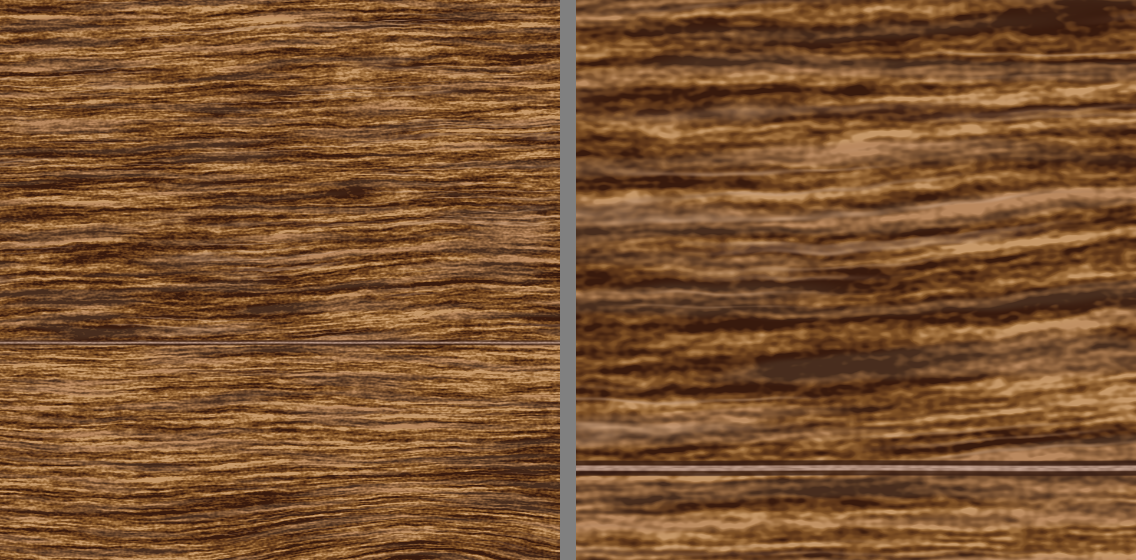
Left, the full canvas; right, a detail of the centre.
Reproduce this texture procedurally as a Shadertoy shader.

```glsl
// Two wide brown wooden planks, one above the other, split by a thin bevelled seam.
// Stretched gradient noise forms the grain; its height coordinate is bent by slow
// waves, a knot and an arch, then the summed tone is sent through a wood colour ramp.

vec2 gradient(vec2 cell) {
    vec3 h = fract(cell.xyx * vec3(0.1031, 0.1030, 0.0973));
    h += dot(h, h.yzx + 33.33);
    float angle = 6.2832 * fract((h.x + h.y) * h.z);
    return vec2(cos(angle), sin(angle));
}

float noise(vec2 p) {
    vec2 i = floor(p), f = fract(p);
    vec2 u = f * f * f * (f * (f * 6.0 - 15.0) + 10.0);
    vec2 e = vec2(0.0, 1.0);
    float low = mix(dot(gradient(i), f), dot(gradient(i + e.yx), f - e.yx), u.x);
    float high = mix(dot(gradient(i + e), f - e), dot(gradient(i + 1.0), f - 1.0), u.x);
    return 1.5 * mix(low, high, u.y);
}

// Soft elliptical spot
float blot(vec2 p, vec2 centre, vec2 radius) {
    vec2 d = (p - centre) / radius;
    return exp(-dot(d, d));
}

vec3 woodRamp(float t) {
    vec3 c = mix(vec3(0.22, 0.10, 0.05), vec3(0.38, 0.22, 0.10), smoothstep(-0.1, 0.28, t));
    c = mix(c, vec3(0.49, 0.31, 0.14), smoothstep(0.25, 0.5, t));
    c = mix(c, vec3(0.62, 0.43, 0.23), smoothstep(0.48, 0.74, t));
    return mix(c, vec3(0.78, 0.60, 0.41), smoothstep(0.7, 1.05, t));
}

void mainImage(out vec4 fragColor, in vec2 fragCoord) {
    vec2 p = fragCoord / iResolution.xy;
    float pixel = 1.0 / iResolution.y;
    float seam = p.y - 0.388;
    float upper = step(0.0, seam);
    vec2 seed = vec2(17.0, 43.0) * upper;

    // Bend the grain: slow waves, a slight rise, small wobble
    float v = p.y - 0.025 * p.x * upper;
    v += 0.018 * noise(p * vec2(1.8, 4.0) + seed);
    v += 0.004 * noise(p * vec2(7.0, 22.0) + seed);
    v += 0.0016 * noise(p * vec2(30.0, 70.0) + seed);

    // Arch in the lower plank, and grain parting around the knot
    vec2 knot = vec2(0.638, 0.658);
    v -= 0.04 * (1.0 - upper) * blot(p, vec2(0.72, 0.0), vec2(0.23, 0.13));
    v -= 0.6 * (p.y - knot.y) * blot(p, knot, vec2(0.08, 0.03));

    // Grain: broad streaks, ridges, fibres, short pores and flecks
    float rate = mix(1.25, 1.0, upper);
    float broad = noise(vec2(p.x * 1.6, v * 20.0 * rate) + seed);
    float ridge = noise(vec2(p.x * 3.4, v * 96.0 * rate) + seed + 5.0);
    float fibre = noise(vec2(p.x * 9.0, v * 170.0 * rate) + seed + 9.0);
    float pore = noise(vec2(p.x * 45.0, v * 270.0) + seed + 13.0);
    float fleck = noise(p * vec2(170.0, 290.0) + seed);
    float tone = 0.49 + 0.2 * broad + 0.58 * ridge + 0.48 * fibre + 0.38 * pore + 0.26 * fleck;

    // Stained zones of each plank
    float ragged = 0.8 + 0.7 * noise(vec2(p.x * 5.0, v * 28.0) + seed);
    float upperStain = 0.26 * blot(p, vec2(0.05, 0.67), vec2(0.6, 0.075))
        + 0.16 * blot(p, vec2(0.35, 0.48), vec2(0.6, 0.05))
        + 0.4 * blot(p, vec2(0.99, 0.43), vec2(0.07, 0.02));
    float lowerStain = 0.5 * blot(p, vec2(0.95, 0.13), vec2(0.13, 0.055))
        + 0.36 * blot(p, vec2(0.46, 0.07), vec2(0.16, 0.04))
        + 0.16 * blot(p, vec2(0.3, 0.0), vec2(0.7, 0.13)) - 0.09;
    tone -= ragged * mix(lowerStain, upperStain, upper);

    // Knot: small dark heart broken by curved cracks
    float heart = blot(p, knot, vec2(0.04, 0.013));
    tone -= heart * (0.4 + 0.8 * noise(p * vec2(65.0, 150.0)));

    vec3 color = woodRamp(tone);

    // Greyish worn patches that keep the light and dark of the grain
    float worn = smoothstep(-0.05, 0.4, noise(vec2(p.x * 4.0, v * 60.0) + seed + 21.0));
    vec3 grey = vec3(0.52, 0.37, 0.26) * (0.62 + 0.72 * clamp(tone, 0.0, 1.0));
    color = mix(color, grey, 0.6 * worn);

    // Thin pale brushed lines, mostly in the upper plank
    float thread = abs(noise(vec2(p.x * 1.5, v * 70.0) + seed + 31.0));
    float patchy = smoothstep(0.0, 0.4, noise(vec2(p.x * 3.0, v * 25.0) + seed + 37.0));
    float pale = patchy * smoothstep(0.16, 0.0, thread) * mix(0.25, 0.55, upper);
    color = mix(color, vec3(0.67, 0.52, 0.40) + 0.2 * pore, pale);

    // Seam: dark groove with a pale bevel in its middle
    float edge = abs(seam + 0.0004 * noise(vec2(p.x * 9.0, 3.0)));
    float groove = 1.0 - smoothstep(0.0045 - pixel, 0.0045 + pixel, edge);
    float bevel = 1.0 - smoothstep(0.0016 - pixel, 0.0016 + pixel, edge);
    color = mix(color, vec3(0.20, 0.10, 0.07), 0.75 * groove);
    color = mix(color, vec3(0.70, 0.57, 0.50) + 0.1 * fleck, 0.95 * bevel);

    fragColor = vec4(clamp(color, 0.0, 1.0), 1.0);
}
```
